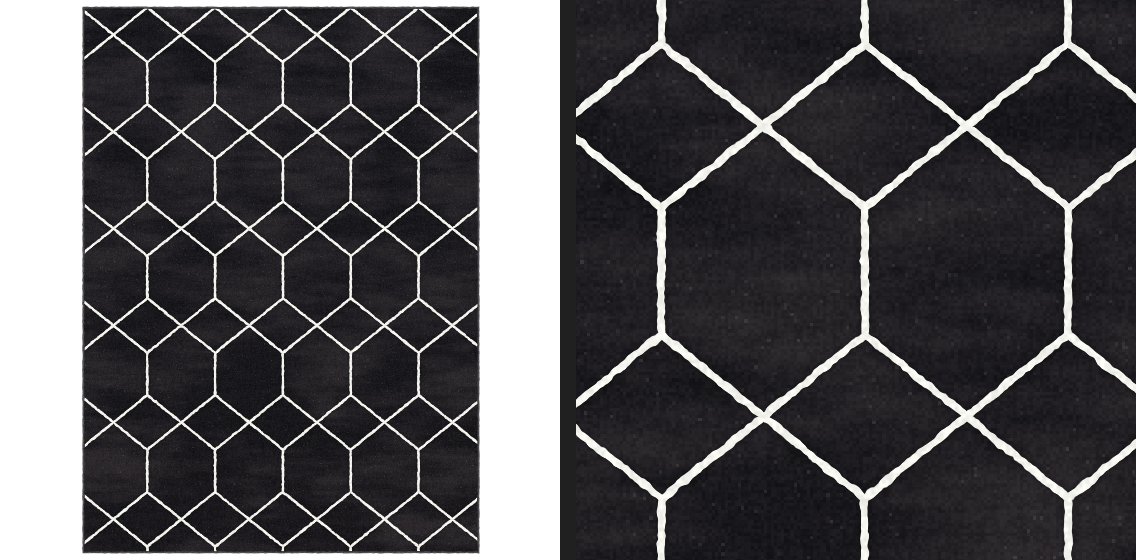
Left, the full canvas; right, a detail of the centre.
Give the GLSL for this pattern, as a Shadertoy shader.

```glsl
// A charcoal pile rug on white with a trellis of ivory lines: tall hexagons
// parted by diamonds. One folded cell gives the distance to the lines, and
// value noise adds yarn wobble, pile grain and brushed cloudy shading.

// Canvas units: 768 to the full height or width.

float hash(vec2 p) {
    vec3 q = fract(p.xyx * vec3(0.1031, 0.1030, 0.0973));
    q += dot(q, q.yzx + 33.33);
    return fract((q.x + q.y) * q.z);
}

float noise(vec2 p) {
    vec2 i = floor(p), f = fract(p);
    f = f * f * (3.0 - 2.0 * f);
    return mix(mix(hash(i), hash(i + vec2(1, 0)), f.x),
               mix(hash(i + vec2(0, 1)), hash(i + vec2(1, 1)), f.x), f.y);
}

float fbm(vec2 p) {
    float sum = 0.0, amp = 0.5;
    for (int i = 0; i < 4; i++) {
        sum += amp * noise(p);
        p = p * 2.03 + 17.7;
        amp *= 0.5;
    }
    return sum / 0.9375;
}

float segmentDistance(vec2 p, vec2 a, vec2 b) {
    vec2 pa = p - a, ba = b - a;
    return length(pa - ba * clamp(dot(pa, ba) / dot(ba, ba), 0.0, 1.0));
}

float boxDistance(vec2 p, vec2 halfSize) {
    vec2 d = abs(p) - halfSize;
    return length(max(d, 0.0)) + min(max(d.x, d.y), 0.0);
}

// Distance to the trellis; each cell is folded onto one quarter.
float trellisDistance(vec2 p) {
    vec2 period = vec2(93.0, 132.9);
    vec2 q = abs(mod(p - vec2(202.0, 55.8) + 0.5 * period, period) - 0.5 * period);
    float diagonal = segmentDistance(q, vec2(0.0, 37.5), vec2(46.5, 0.0));
    float upright = segmentDistance(q, vec2(0.0, 37.5), vec2(0.0, 67.0));
    return min(diagonal, upright);
}

vec3 pileColor(vec2 p) {
    // Broad brushed patches, wider than tall
    float cloud = fbm(p * vec2(0.011, 0.024) + 4.0);
    float streak = fbm(p * vec2(0.025, 0.12) + 31.0);
    float shade = smoothstep(0.3, 0.75, 0.65 * cloud + 0.35 * streak);
    vec3 color = mix(vec3(0.088, 0.088, 0.104), vec3(0.165, 0.155, 0.172), shade);
    color += vec3(0.008, 0.002, 0.0) * (1.0 - p.y / 768.0);

    // Tufts, faint woven rows and stray light fibres
    vec2 tuft = floor(p / 1.5);
    color += 0.040 * (hash(tuft) - 0.5);
    color += 0.018 * (noise(p * vec2(0.5, 0.15)) - 0.5);
    color += 0.014 * (noise(p * vec2(0.06, 0.6) + 50.0) - 0.5);
    color += 0.07 * smoothstep(0.975, 1.0, hash(tuft + 91.0));
    return color;
}

void mainImage(out vec4 fragColor, in vec2 fragCoord) {
    float pixel = 768.0 / min(iResolution.x, iResolution.y);
    vec2 p = (fragCoord - 0.5 * iResolution.xy) * pixel + 384.0;

    float rug = boxDistance(p - vec2(385.3, 384.0), vec2(272.2, 374.8));
    rug += 0.7 * (noise(p * 0.25) - 0.5);

    // Yarn lines with slightly ragged edges
    vec2 wobble = vec2(noise(p * 0.27), noise(p * 0.27 + 73.0)) - 0.5;
    float line = trellisDistance(p + 1.1 * wobble);
    float halfWidth = 1.75 + 0.5 * (noise(p * 0.55 + 12.0) - 0.5);
    float ink = 1.0 - smoothstep(-0.6 * pixel, 0.6 * pixel, line - halfWidth);
    ink *= 1.0 - smoothstep(-0.5 * pixel, 0.5 * pixel, rug + 2.8);
    vec3 yarn = vec3(0.96, 0.96, 0.94) + 0.10 * (noise(p * 0.6 + 40.0) - 0.5);

    vec3 color = pileColor(p);
    color *= 1.0 - 0.25 * exp(-max(line - halfWidth, 0.0) * 0.6);
    color = mix(color, yarn, ink);

    // Grey stitched binding around the rim
    float binding = smoothstep(-0.6 * pixel, 0.6 * pixel, rug + 2.4);
    vec3 thread = vec3(0.30, 0.30, 0.31) + 0.14 * (noise(p * 0.7 + 8.0) - 0.5);
    color = mix(color, thread, binding);

    float outside = smoothstep(-0.6 * pixel, 0.6 * pixel, rug);
    fragColor = vec4(mix(color, vec3(1.0), outside), 1.0);
}
```
